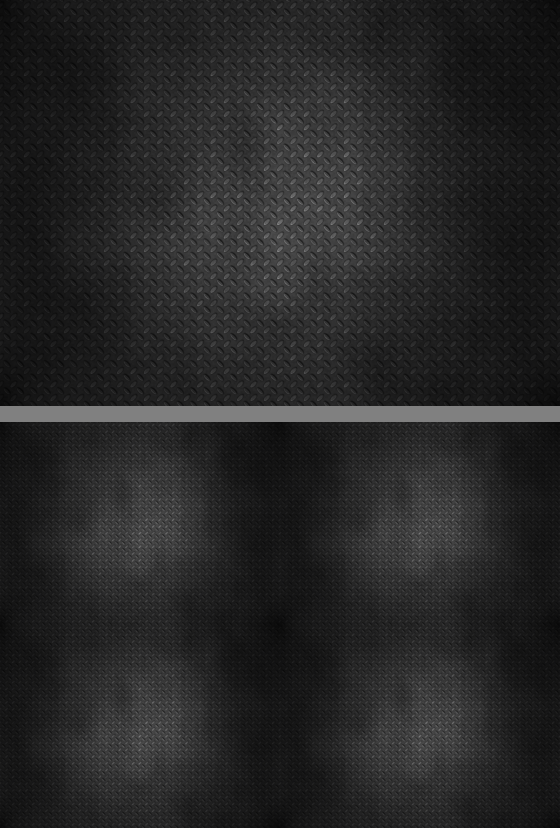
Top: one tile. Bottom: repeated 2 by 2.
Write a WebGL 1 fragment shader that draws this texture.

```glsl
precision highp float;
// Dark tread plate: interlocking slanted lugs on smoky, vignetted steel.

uniform vec2 u_resolution;

const float TAU = 6.2831853;
const vec2 REPEATS = vec2(42.0, 30.0);     // each repeat holds one rising and one falling lug
const vec2 PHASE = vec2(0.48, -0.11);      // lattice shift, in repeats
const vec2 LUG_RADII = vec2(0.30, 0.135);  // half length and half width, in repeats
const vec2 LIGHT_DIR = vec2(-0.6, -0.8);
const vec3 STEEL_DARK = vec3(0.074, 0.074, 0.075);
const vec3 STEEL_LIGHT = vec3(0.242, 0.242, 0.243);
const float CLOUD_AMOUNT = 0.95;
const float GRAIN_AMOUNT = 0.18;
const float RISING_GAIN = 0.34;
const float FALLING_GAIN = 0.06;
const float RIM_GAIN = 0.60;
const float RIM_WIDTH = 0.07;
const float SHADOW_GAIN = 0.42;
const float SHADOW_WIDTH = 0.11;
const float WEAR_AMOUNT = 0.25;

float hash(vec2 p) {
  vec3 q = fract(vec3(p.xyx) * 0.1031);
  q += dot(q, q.yzx + 33.33);
  return fract((q.x + q.y) * q.z);
}

// Value noise that wraps after a whole number of cells.
float tileNoise(vec2 uv, vec2 cells) {
  vec2 p = uv * cells;
  vec2 i = floor(p);
  vec2 f = fract(p);
  f = f * f * (3.0 - 2.0 * f);
  vec2 a = mod(i, cells);
  vec2 b = mod(i + 1.0, cells);
  return mix(mix(hash(a), hash(vec2(b.x, a.y)), f.x),
             mix(hash(vec2(a.x, b.y)), hash(b), f.x), f.y);
}

float tileFbm(vec2 uv, vec2 cells) {
  float sum = 0.0;
  float amplitude = 0.5;
  for (int i = 0; i < 5; i++) {
    sum += amplitude * tileNoise(uv, cells);
    cells *= 2.0;
    amplitude *= 0.5;
  }
  return sum;
}

// Approximate signed distance to an ellipse.
float ellipseDistance(vec2 p, vec2 r) {
  float k = length(p / r);
  return k * (k - 1.0) / max(length(p / (r * r)), 0.001);
}

// Brightness factor of one lug family: falling is 0 for rising lugs, 1 for falling ones.
float lugShade(vec2 uv, float falling) {
  vec2 p = uv * REPEATS + PHASE + 0.5 * falling;
  vec2 id = mod(floor(p), REPEATS);
  vec2 local = fract(p) - 0.5;

  // Lug frame: along the slant and across it.
  vec2 axis = normalize(vec2(1.0, 1.0 - 2.0 * falling));
  vec2 side = vec2(-axis.y, axis.x);
  vec2 q = vec2(dot(local, axis), dot(local, side));
  float d = ellipseDistance(q, LUG_RADII);
  vec2 n = q / (LUG_RADII * LUG_RADII);
  n /= max(length(n), 0.001);
  float lit = dot(n.x * axis + n.y * side, LIGHT_DIR);

  float edge = 0.7 * REPEATS.x / u_resolution.x;
  float inside = 1.0 - smoothstep(-edge, edge, d);
  float rim = smoothstep(-RIM_WIDTH - edge, 0.0, d);
  float wear = 1.0 + WEAR_AMOUNT * (2.0 * hash(id + 7.0 + 50.0 * falling) - 1.0);

  // Raised face with a lit rim, and a soft shadow around its foot.
  float face = mix(RISING_GAIN, FALLING_GAIN, falling) + RIM_GAIN * rim * lit;
  float shadow = 1.0 - smoothstep(0.0, SHADOW_WIDTH, d);
  shadow *= SHADOW_GAIN * (0.65 - 0.35 * lit);
  return 1.0 + mix(-shadow, face * wear, inside);
}

void main() {
  vec2 uv = gl_FragCoord.xy / u_resolution;

  // Periodic vignette, darkest along the left and right edges.
  vec2 glow = 0.5 - 0.5 * cos(TAU * uv);
  float vignette = glow.x * mix(0.40, 1.0, glow.y);

  // Smoky blotches, faint upright streaks and fine grain.
  float smoke = tileFbm(uv, vec2(7.0, 5.0));
  float streaks = tileFbm(uv, vec2(16.0, 3.0));
  float clouds = mix(smoke, streaks, 0.35) - 0.48;
  float grain = tileNoise(uv, vec2(320.0, 232.0)) - 0.5;

  vec3 steel = mix(STEEL_DARK, STEEL_LIGHT, vignette);
  steel *= 1.0 + CLOUD_AMOUNT * clouds + GRAIN_AMOUNT * grain;
  steel *= lugShade(uv, 0.0) * lugShade(uv, 1.0);
  gl_FragColor = vec4(steel, 1.0);
}
```
